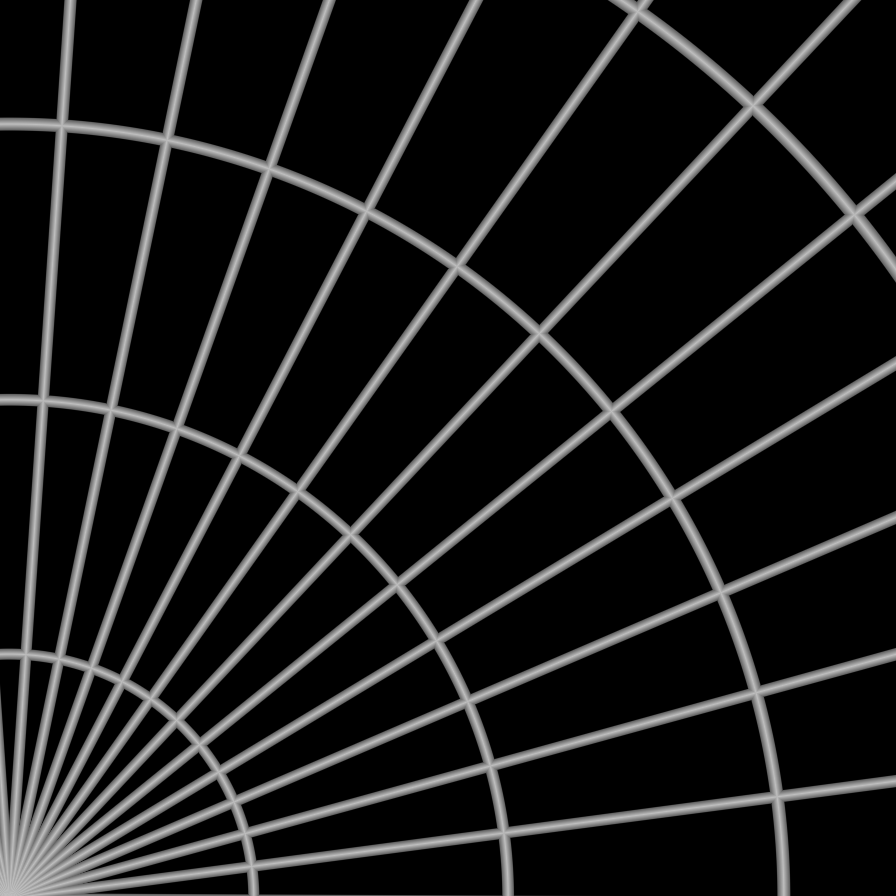
Write a WebGL 1 fragment shader that draws this pattern.

```glsl
precision highp float;
// Polar grid of a sphere in perspective: grey meridians and parallels on black.

uniform vec2 u_resolution;

#define POLE vec2(0.0104, -0.0029)  // where the meridians meet
#define FOCAL 1.942                 // focal length in canvas units
#define RING_STEP 0.1396            // angle between parallels
#define RAY_STEP 0.1371             // angle between meridians
#define RAY_OFFSET 0.1318           // direction of the first meridian
#define HALF_WIDTH 0.0031           // half line width, as an angle
#define CORE_GREY 0.745
#define RIM_GREY 0.36

// Signed offset from x to the nearest multiple of period.
float nearestOffset(float x, float period) {
  return x - period * floor(x / period + 0.5);
}

// Ridge shading: bright core fading to a dim rim, with a smooth edge.
float ridge(float dist, float blur) {
  float grey = mix(CORE_GREY, RIM_GREY, clamp(dist / HALF_WIDTH, 0.0, 1.0));
  float cover = 1.0 - smoothstep(HALF_WIDTH - blur, HALF_WIDTH + blur, dist);
  return grey * cover;
}

void main() {
  float size = min(u_resolution.x, u_resolution.y);
  vec2 p = gl_FragCoord.xy / size - POLE;

  // Back-project the canvas point to spherical angles around the pole.
  float polar = atan(length(p), FOCAL);
  float azimuth = atan(p.y, p.x);
  float blur = 0.7 / (FOCAL * size);

  // Angular distances to the nearest parallel and meridian.
  float ringDist = abs(nearestOffset(polar, RING_STEP));
  float rayTurn = nearestOffset(azimuth - RAY_OFFSET, RAY_STEP);
  float rayDist = abs(sin(polar) * sin(rayTurn));

  // Foreshortening stretches screen distances away from the pole.
  float stretch = cos(polar);
  float rings = ridge(ringDist, blur * stretch * stretch);
  float rays = ridge(rayDist, blur * stretch);

  gl_FragColor = vec4(vec3(max(rings, rays)), 1.0);
}
```
